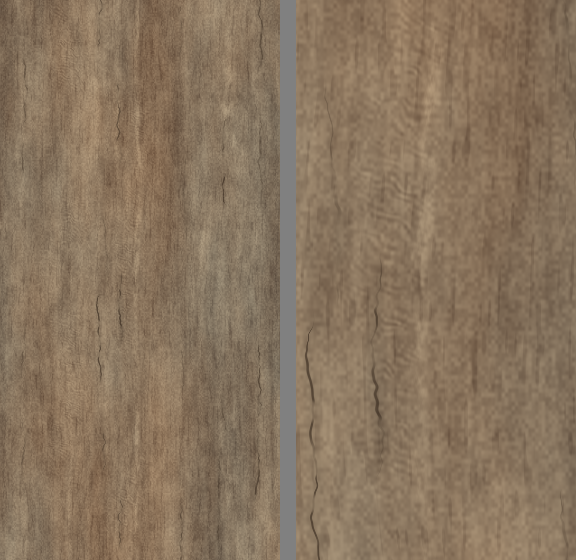
Left, the full canvas; right, a detail of the centre.
Give the GLSL for this texture, as a Shadertoy shader.

```glsl
const vec3 BASE_WOOD  = vec3(0.541, 0.461, 0.371);
const vec3 TONE_RANGE = vec3(0.105, 0.103, 0.087);  // colour change per unit of tone
const vec3 WARM_TINT  = vec3(0.026, -0.004, -0.020);
const vec3 CRACK_DARK = vec3(0.250, 0.195, 0.145);
const float BAND_GAIN   = 0.42;
const float BLOTCH_GAIN = 0.68;
const float MOTTLE_GAIN = 0.50;
const float STREAK_GAIN = 0.30;
const float FIBRE_GAIN  = 0.24;
const float SPECK_GAIN  = 0.42;
const float PORE_GAIN   = 0.45;
const float CURL_GAIN   = 0.30;
const float CURL_FREQ   = 520.0;
const float CRACK_WIDTH = 0.0022;
const int CRACK_COUNT   = 24;
const int LANE_COUNT    = 6;
const float CRACK_LANES[6] = float[6](0.09, 0.43, 0.65, 0.80, 0.93, 0.37);

float hash(vec2 p) {
    vec3 q = fract(vec3(p.xyx) * 0.1031);
    q += dot(q, q.yzx + 33.33);
    return fract((q.x + q.y) * q.z);
}

// Value noise in -1..1
float noise(vec2 p) {
    vec2 cell = floor(p), f = fract(p);
    f = f * f * (3.0 - 2.0 * f);
    float low  = mix(hash(cell), hash(cell + vec2(1, 0)), f.x);
    float high = mix(hash(cell + vec2(0, 1)), hash(cell + vec2(1, 1)), f.x);
    return 2.0 * mix(low, high, f.y) - 1.0;
}

float fbm(vec2 p) {
    float sum = 0.0, gain = 0.55;
    for (int i = 0; i < 5; i++) {
        sum += gain * noise(p);
        p = p * 2.03 + 17.3;
        gain *= 0.55;
    }
    return sum;
}

float bump(float x, float centre, float width) {
    float d = (x - centre) / width;
    return exp(-d * d);
}

// Short broken ripples across the grain, in patches
float curl(vec2 p) {
    float bend = 7.0 * noise(p * vec2(16.0, 13.0)) + 4.0 * noise(p * vec2(60.0, 45.0));
    float wave = sin(CURL_FREQ * (p.y + 0.5 * p.x) + bend);
    float broken = smoothstep(-0.3, 0.6, noise(p * vec2(55.0, 80.0) + 31.0));
    float column = bump(p.x, 0.24, 0.06) + bump(p.x, 0.47, 0.05) + 0.2;
    return wave * broken * column * smoothstep(-0.4, 0.6, noise(p * vec2(11.0, 5.0) + 40.0));
}

// Pale worn lines along the grain
float paleStreaks(vec2 p) {
    float wear = smoothstep(-0.2, 0.6, fbm(p * vec2(60.0, 18.0) + 70.0));
    float patchy = smoothstep(-0.3, 0.6, noise(p * vec2(3.0, 2.6) + 8.0));
    return wear * (1.00 * bump(p.x, 0.49, 0.012)
                 + 1.10 * patchy * bump(p.x, 0.82, 0.035)
                 + 0.50 * patchy * bump(p.x, 0.24, 0.030));
}

// x: sharp broken split, y: soft shade around it
vec2 cracks(vec2 p, float pixel) {
    vec2 mask = vec2(0.0);
    for (int i = 0; i < CRACK_COUNT; i++) {
        float id = float(i);
        float rows = float(CRACK_COUNT / LANE_COUNT);
        float centreY = 2.0 * (float(i / LANE_COUNT) + hash(vec2(id, 3.0))) / rows;
        float halfLength = mix(0.05, 0.20, hash(vec2(id, 9.0)));
        float t = (p.y - centreY) / halfLength;
        float taper = max(0.0, 1.0 - t * t);
        float x = CRACK_LANES[i % LANE_COUNT] + 0.03 * (hash(vec2(id, 5.0)) - 0.5)
                + 0.010 * noise(vec2(p.y * 9.0, id))
                + 0.005 * noise(vec2(p.y * 38.0, id + 50.0))
                + 0.002 * noise(vec2(p.y * 110.0, id + 70.0));
        float width = CRACK_WIDTH * taper * (0.6 + 0.6 * noise(vec2(p.y * 30.0, id + 90.0)));
        float gaps = smoothstep(-0.5, 0.3, noise(vec2(p.y * 45.0, id + 120.0)));
        float d = abs(p.x - x);
        float strength = smoothstep(0.0, 0.4, taper) * mix(0.3, 1.0, hash(vec2(id, 13.0)));
        float line = 1.0 - smoothstep(width * 0.4, width + 0.8 * pixel, d);
        mask = max(mask, strength * vec2(line * mix(0.25, 1.0, gaps), bump(d, 0.0, 0.010)));
    }
    return mask;
}

void mainImage(out vec4 fragColor, in vec2 fragCoord) {
    vec2 p = fragCoord / iResolution.x;
    float pixel = 1.0 / iResolution.x;

    // Grain bends slowly along its length
    vec2 g = p;
    g.x += 0.012 * noise(p * vec2(3.0, 2.2)) + 0.004 * noise(p * vec2(9.0, 8.0));

    // Broad bands, stains and mottling
    float tone = BAND_GAIN * noise(g * vec2(13.0, 0.6) + 4.0);
    tone += BLOTCH_GAIN * fbm(g * vec2(8.0, 3.0) + 20.0);
    tone += MOTTLE_GAIN * fbm(g * vec2(34.0, 20.0) + 11.0);

    // Fine fibres, specks and dark pores
    tone += STREAK_GAIN * noise(g * vec2(48.0, 1.8));
    tone += FIBRE_GAIN * noise(g * vec2(140.0, 7.0));
    tone += SPECK_GAIN * noise(p * vec2(250.0, 190.0));
    tone -= PORE_GAIN * smoothstep(0.35, 0.75, noise(g * vec2(190.0, 26.0) + 60.0));
    tone += CURL_GAIN * curl(g);
    tone += paleStreaks(g);
    tone -= 0.28 * (bump(p.x, 0.0, 0.12) + bump(p.x, 1.0, 0.10));

    // Warm heart, greyer sides
    float warmth = 0.9 * fbm(g * vec2(7.0, 2.2) + 55.0)
                 + 0.8 * bump(p.x, 0.42, 0.28) - 0.40;
    vec3 colour = BASE_WOOD + TONE_RANGE * clamp(tone, -1.5, 1.5) + WARM_TINT * warmth;

    // Splits in the wood
    vec2 split = cracks(p, pixel);
    colour *= 1.0 - 0.09 * split.y;
    colour = mix(colour, CRACK_DARK, 0.85 * split.x);

    fragColor = vec4(colour, 1.0);
}
```
